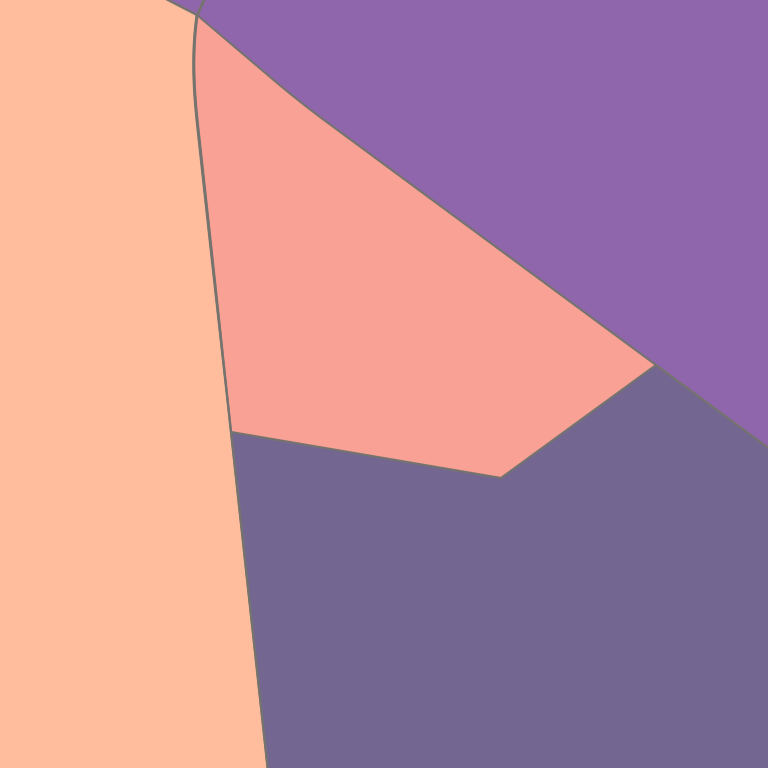
Reproduce this background procedurally as a Shadertoy shader.

```glsl
// Four flat colour cells divided by thin grey seams.
// Each seam is a line or gently bent curve turned into a signed distance;
// cells are painted back to front, each with an antialiased outline.

// Smooth maximum with blend radius k.
float smoothMax(float a, float b, float k) {
    float h = max(k - abs(a - b), 0.0) / k;
    return max(a, b) + h * h * k * 0.25;
}

// Coverage of the region where the distance is negative.
float coverage(float dist, float pixel) {
    return 1.0 - smoothstep(-0.7 * pixel, 0.7 * pixel, dist);
}

// Fills the negative side of a distance and strokes its edge.
vec3 paintCell(vec3 base, vec3 fill, vec3 seam, float dist, float pixel) {
    base = mix(base, fill, coverage(dist, pixel));
    return mix(base, seam, coverage(abs(dist) - 0.0014, pixel));
}

void mainImage(out vec4 fragColor, in vec2 fragCoord) {
    vec2 p = fragCoord / iResolution.xy;
    float pixel = 1.0 / min(iResolution.x, iResolution.y);

    vec3 slate = vec3(0.45, 0.40, 0.57);
    vec3 coral = vec3(0.98, 0.63, 0.59);
    vec3 peach = vec3(1.00, 0.74, 0.62);
    vec3 violet = vec3(0.56, 0.40, 0.67);
    vec3 seamGrey = vec3(0.46, 0.45, 0.43);

    // Coral cell: above a V of two straight edges.
    float leftArm = (0.4375 - 0.1704 * (p.x - 0.3008) - p.y) / 1.014;
    float rightArm = (0.3776 + 0.729 * (p.x - 0.6523) - p.y) / 1.238;
    float coralDist = max(leftArm, rightArm);

    // Peach cell: left of a slanted edge that curls right near the top.
    float rise = max(p.y - 0.8307, 0.0);
    float edgeX = 0.3008 + 0.109 * (0.4375 - p.y)
                + 1.73 * pow(rise, 2.5) + 0.3 * max(p.y - 0.98, 0.0);
    float peachDist = p.x - edgeX;

    // Violet cell: above a long diagonal that bends near its upper end.
    float diagonal = 0.5247 - 0.738 * (p.x - 0.8542);
    float steep = 0.9805 - 0.849 * (p.x - 0.2565);
    float shallow = 0.9805 - 0.517 * (p.x - 0.2565);
    float roof = min(smoothMax(diagonal, steep, 0.004), shallow);
    float violetDist = (roof - p.y) / 1.245;

    // Layers from back to front.
    vec3 color = paintCell(slate, coral, seamGrey, coralDist, pixel);
    color = paintCell(color, peach, seamGrey, peachDist, pixel);
    color = paintCell(color, violet, seamGrey, violetDist, pixel);

    // The curled seam carries on over the violet tip, heavier at the top.
    float weight = mix(0.0014, 0.002, smoothstep(0.4, 0.7, p.y));
    color = mix(color, seamGrey, coverage(abs(peachDist) - weight, pixel));

    fragColor = vec4(color, 1.0);
}
```
